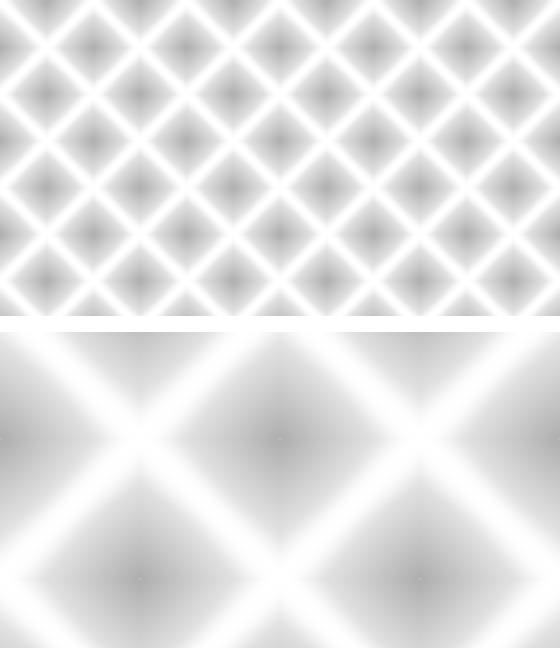
Top: the whole. Bottom: its middle third, enlarged.
Reproduce this pattern procedurally as a Shadertoy shader.

```glsl
const float REPEATS_ACROSS = 6.0;             // diamonds along the canvas width
const vec2  FIRST_CENTER   = vec2(0.5, 0.375); // in repeats, from the lower left
const float LINE_FADE      = 0.29;            // softness of the white lattice
const float EDGE_SHADE     = 0.045;           // darkness just inside the lattice
const float CONE_SHADE     = 0.275;           // extra darkness gained toward the center
const float DOT_RADIUS     = 0.012;           // tiny pale speck at each center
const float DOT_LIFT       = 0.05;
const vec3  PAPER          = vec3(1.0);

// Offset from the nearest diamond center, in axes turned 45 degrees
vec2 diamondCell(vec2 p) {
    vec2 q = vec2(p.x + p.y, p.x - p.y);
    return fract(q + 0.5) - 0.5;
}

// Gap between the distances to the second nearest and nearest centers:
// 1 at a center, 0 on the lattice lines
float cellGap(vec2 cell) {
    vec2 a = abs(cell);
    float nearest = length(a);
    float second = min(length(a - vec2(1.0, 0.0)), length(a - vec2(0.0, 1.0)));
    return second - nearest;
}

void mainImage(out vec4 fragColor, in vec2 fragCoord) {
    float scale = REPEATS_ACROSS / iResolution.x;
    vec2 cell = diamondCell(fragCoord * scale - FIRST_CENTER);
    float gap = cellGap(cell);

    // Soft white lines around a cone of grey
    float shade = smoothstep(0.0, LINE_FADE, gap) * (EDGE_SHADE + CONE_SHADE * gap);

    // Center speck, smoothed over a pixel
    float speck = 1.0 - smoothstep(0.0, DOT_RADIUS + 0.5 * scale, length(cell));
    shade -= DOT_LIFT * speck;

    fragColor = vec4(PAPER - shade, 1.0);
}
```
